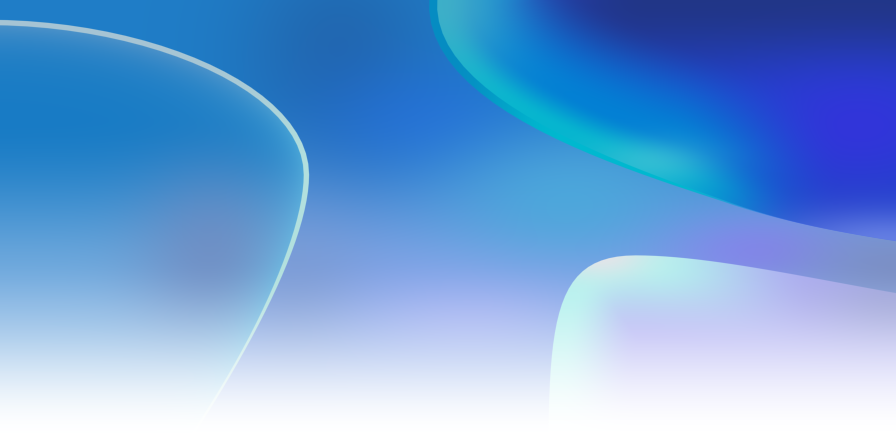
This background is drawn by a Shadertoy shader. Its source:

```glsl
const int CURVE_STEPS = 24;

vec2 cubic(vec2 a, vec2 b, vec2 c, vec2 d, float t) {
    float s = 1.0 - t;
    return s * s * s * a + 3.0 * s * s * t * b + 3.0 * s * t * t * c + t * t * t * d;
}

// Signed distance to a cubic curve, negative on its right-hand side
float curveDistance(vec2 p, vec2 a, vec2 b, vec2 c, vec2 d) {
    float nearest = 1e5;
    float side = 1.0;
    vec2 start = a;
    for (int i = 1; i <= CURVE_STEPS; i++) {
        vec2 end = cubic(a, b, c, d, float(i) / float(CURVE_STEPS));
        vec2 along = end - start;
        vec2 rel = p - start;
        vec2 gap = rel - along * clamp(dot(rel, along) / dot(along, along), 0.0, 1.0);
        float dist = dot(gap, gap);
        if (dist < nearest) {
            nearest = dist;
            side = along.x * rel.y - along.y * rel.x < 0.0 ? -1.0 : 1.0;
        }
        start = end;
    }
    return side * sqrt(nearest);
}

float nearer(float a, float b) {
    return abs(a) < abs(b) ? a : b;
}

float coverage(float dist, float soft) {
    return 1.0 - smoothstep(-soft, soft, dist);
}

float falling(float from, float to, float v) {
    return 1.0 - smoothstep(from, to, v);
}

// Blend an elliptical patch of light into a colour
vec3 addGlow(vec3 base, vec3 tint, vec2 p, vec2 center, vec2 radius, float strength) {
    vec2 q = (p - center) / radius;
    return mix(base, tint, strength * exp(-dot(q, q)));
}

vec3 backdrop(vec2 p) {
    vec3 col = mix(vec3(0.50, 0.64, 0.90), vec3(0.12, 0.49, 0.78), smoothstep(0.36, 0.82, p.y));
    col = addGlow(col, vec3(0.13, 0.38, 0.66), p, vec2(0.76, 0.88), vec2(0.22, 0.24), 0.8);
    col = addGlow(col, vec3(0.14, 0.43, 0.86), p, vec2(0.96, 0.73), vec2(0.26, 0.14), 0.7);
    col = addGlow(col, vec3(0.29, 0.67, 0.86), p, vec2(1.27, 0.56), vec2(0.28, 0.15), 0.8);
    col = addGlow(col, vec3(0.48, 0.59, 0.78), p, vec2(0.67, 0.35), vec2(0.15, 0.18), 0.5);
    col = addGlow(col, vec3(0.66, 0.69, 0.96), p, vec2(1.05, 0.29), vec2(0.26, 0.10), 0.6);
    col = addGlow(col, vec3(0.52, 0.50, 0.93), p, vec2(1.70, 0.44), vec2(0.20, 0.08), 0.8);
    return addGlow(col, vec3(0.48, 0.55, 0.75), p, vec2(2.02, 0.40), vec2(0.24, 0.10), 0.85);
}

vec3 leftPane(vec2 p, float dist) {
    vec3 col = mix(vec3(0.49, 0.69, 0.88), vec3(0.09, 0.48, 0.77), smoothstep(0.30, 0.74, p.y));
    col = addGlow(col, vec3(0.45, 0.53, 0.74), p, vec2(0.48, 0.43), vec2(0.17, 0.19), 0.7);
    vec3 haze = mix(vec3(0.42, 0.78, 0.90), vec3(0.48, 0.65, 0.80), smoothstep(0.65, 0.88, p.y));
    return mix(col, haze, 0.65 * exp(dist / 0.05));
}

vec3 upperPane(vec2 p, float dist) {
    vec3 col = vec3(0.13, 0.26, 0.79);
    float dusk = smoothstep(0.76, 1.0, p.y) * smoothstep(1.0, 1.45, p.x);
    col = mix(col, vec3(0.13, 0.21, 0.53), dusk);
    col = addGlow(col, vec3(0.20, 0.20, 0.86), p, vec2(1.92, 0.72), vec2(0.25, 0.14), 0.9);
    float azure = smoothstep(-0.31, -0.10, dist) * falling(1.50, 1.88, p.x);
    col = mix(col, vec3(0.01, 0.50, 0.83), azure);
    float teal = smoothstep(-0.10, -0.025, dist) * falling(1.42, 1.78, p.x);
    col = mix(col, vec3(0.02, 0.71, 0.81), teal);
    col = addGlow(col, vec3(0.30, 0.76, 0.84), p, vec2(1.46, 0.64), vec2(0.14, 0.05), 0.6);
    col = addGlow(col, vec3(0.28, 0.68, 0.78), p, vec2(0.99, 1.0), vec2(0.16, 0.18), 0.85);
    return addGlow(col, vec3(0.42, 0.52, 0.90), p, vec2(1.98, 0.46), vec2(0.28, 0.07), 0.9);
}

vec3 lowerPane(vec2 p, float dist) {
    vec3 col = vec3(0.68, 0.68, 0.95);
    col = addGlow(col, vec3(0.60, 0.63, 0.82), p, vec2(2.02, 0.32), vec2(0.20, 0.10), 0.8);
    float mint = smoothstep(-0.19, -0.02, dist) * falling(1.45, 1.82, p.x);
    col = mix(col, vec3(0.70, 0.94, 0.93), mint);
    return addGlow(col, vec3(0.91, 0.89, 0.91), p, vec2(1.34, 0.43), vec2(0.11, 0.05), 0.9);
}

void mainImage(out vec4 fragColor, in vec2 fragCoord) {
    vec2 p = fragCoord / iResolution.xy * vec2(2.0, 1.0);
    float soft = 0.75 / iResolution.y;

    // Pane outlines
    float left = nearer(
        curveDistance(p, vec2(-0.03, 0.956), vec2(0.34, 0.956), vec2(0.69, 0.805), vec2(0.69, 0.61)),
        curveDistance(p, vec2(0.69, 0.61), vec2(0.69, 0.466), vec2(0.56, 0.22), vec2(0.40, -0.02)));
    float upper = nearer(
        curveDistance(p, vec2(2.06, 0.453), vec2(1.875, 0.48), vec2(1.745, 0.505), vec2(1.615, 0.55)),
        curveDistance(p, vec2(1.615, 0.55), vec2(1.354, 0.635), vec2(0.898, 0.779), vec2(0.964, 1.04)));
    float lower = nearer(
        curveDistance(p, vec2(1.224, -0.04), vec2(1.224, 0.297), vec2(1.24, 0.43), vec2(1.419, 0.43)),
        curveDistance(p, vec2(1.419, 0.43), vec2(1.588, 0.43), vec2(1.823, 0.375), vec2(2.057, 0.336)));

    // Rims sit under slightly inset panes
    float leftRim = mix(0.005, 0.012, smoothstep(0.15, 0.6, p.y));
    float upperRim = 0.018 * falling(0.95, 1.85, p.x);
    vec3 leftRimColor = mix(vec3(0.70, 0.88, 0.87), vec3(0.65, 0.77, 0.83), smoothstep(0.6, 0.9, p.y));
    vec3 upperRimColor = mix(vec3(0.02, 0.55, 0.76), vec3(0.0, 0.72, 0.81), smoothstep(1.0, 1.25, p.x));
    upperRimColor = mix(upperRimColor, vec3(0.32, 0.45, 0.90), smoothstep(1.5, 1.8, p.x));

    vec3 col = backdrop(p);
    col = mix(col, leftRimColor, coverage(left, soft));
    col = mix(col, leftPane(p, left), coverage(left + leftRim, soft));
    col = mix(col, upperRimColor, coverage(upper, soft));
    col = mix(col, upperPane(p, upper), coverage(upper + upperRim, soft));
    col = mix(col, lowerPane(p, lower), coverage(lower, soft));

    // Fade to white along the bottom
    col = mix(col, vec3(1.0), falling(0.02, 0.42, p.y));
    fragColor = vec4(col, 1.0);
}
```
